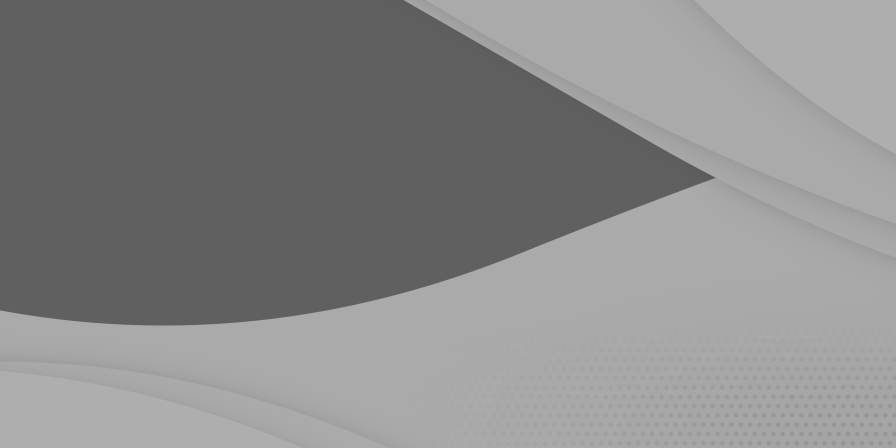
Give the GLSL for this background, as a Shadertoy shader.

```glsl
const vec3 PAPER = vec3(0.668, 0.668, 0.672);
const vec3 PAPER_LIGHT = vec3(0.682, 0.682, 0.685);
const vec3 CHARCOAL = vec3(0.376);

// Signed distance to a parabola, positive above it
float aboveCurve(vec2 p, vec2 anchor, float slope, float bend) {
    float u = p.x - anchor.x;
    float tangent = slope + 2.0 * bend * u;
    float height = anchor.y + u * (slope + bend * u);
    return (p.y - height) * inversesqrt(1.0 + tangent * tangent);
}

float coverage(float d, float pixel) {
    return smoothstep(-0.7 * pixel, 0.7 * pixel, d);
}

// Paint a sheet where d > 0 and cast a soft shadow outside it
vec3 addSheet(vec3 under, float d, vec3 sheet, float strength, float reach, float pixel) {
    float shadow = strength * exp(-max(-d, 0.0) / reach);
    return mix(under * (1.0 - shadow), sheet, coverage(d, pixel));
}

// Staggered dot lattice
float dotGrid(vec2 p, float spacing, float radius, float pixel) {
    vec2 cell = p / spacing;
    cell.x += 0.5 * mod(floor(cell.y), 2.0);
    float d = length(fract(cell) - 0.5) * spacing - radius;
    return 1.0 - smoothstep(-pixel, pixel, d);
}

void mainImage(out vec4 fragColor, in vec2 fragCoord) {
    vec2 p = fragCoord / iResolution.y;
    float pixel = 1.0 / iResolution.y;

    // Base paper, deepening towards the lower right
    float corner = smoothstep(0.8, 2.0, p.x) * (1.0 - smoothstep(0.0, 0.5, p.y));
    vec3 color = PAPER * (1.0 - 0.035 * corner);

    // Dots fading in towards the same corner
    float dotFade = smoothstep(0.75, 1.9, p.x) * (1.0 - smoothstep(0.06, 0.32, p.y));
    color *= 1.0 - 0.09 * dotFade * dotGrid(p, 0.0208, 0.0052, pixel);

    // Stacked sheets at the lower left
    float outerHill = -aboveCurve(p, vec2(0.0, 0.193), 0.0, -0.256);
    float innerHill = -aboveCurve(p, vec2(0.0, 0.172), -0.085, -0.25);
    color = addSheet(color, outerHill, PAPER, 0.07, 0.022, pixel);
    color = addSheet(color, innerHill, PAPER_LIGHT, 0.05, 0.018, pixel);

    // Charcoal panel: a bowl joined to a gently rising edge
    float bowl = aboveCurve(p, vec2(0.365, 0.2734), 0.0, 0.254);
    float rise = aboveCurve(p, vec2(1.16, 0.434), 0.404, -0.04);
    float panel = p.x < 1.16 ? bowl : rise;
    color = mix(color, CHARCOAL, coverage(panel, pixel));

    // Overlapping sheets at the upper right
    float bandBend = p.x < 1.45 ? 0.0 : 0.187;
    float band = aboveCurve(p, vec2(1.45, 0.684), -0.575, bandBend);
    float middle = aboveCurve(p, vec2(0.95, 1.0), -0.605, 0.123);
    float top = aboveCurve(p, vec2(1.549, 1.0), -0.99, 0.503);
    float bandShadow = mix(0.03, 0.09, smoothstep(1.5, 1.65, p.x));
    color = addSheet(color, band, PAPER, bandShadow, 0.025, pixel);
    color = addSheet(color, middle, PAPER, 0.09 * coverage(band, pixel), 0.028, pixel);
    color = addSheet(color, top, PAPER_LIGHT, 0.08 * coverage(middle, pixel), 0.03, pixel);

    fragColor = vec4(color, 1.0);
}
```
